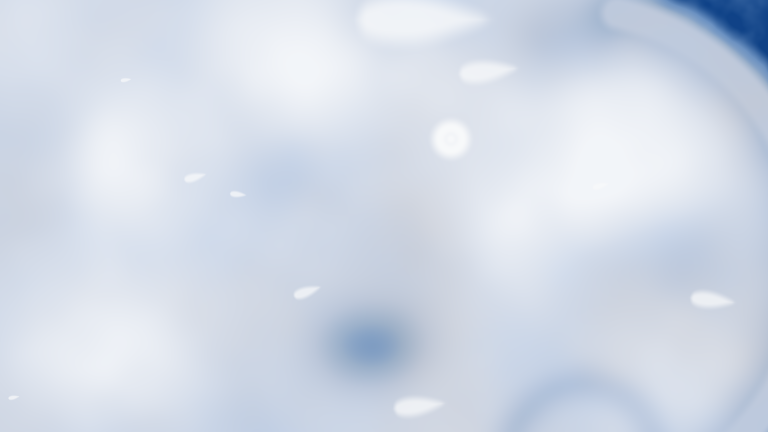
Reproduce this background procedurally as a Shadertoy shader.

```glsl
// A pale, blurred sky of white and blue-grey haze with a deep blue corner.
// Smooth noise and soft Gaussian pools give a shade level that a colour ramp
// turns into tone; a curved band, a disc and tapered flecks lie on top.

const float FLECK_COUNT = 9.0;

float hash(vec2 p) {
    return fract(sin(dot(p, vec2(127.1, 311.7))) * 43758.5453);
}

float noise(vec2 p) {
    vec2 cell = floor(p), f = fract(p);
    f = f * f * f * (f * (f * 6.0 - 15.0) + 10.0);
    float low = mix(hash(cell), hash(cell + vec2(1, 0)), f.x);
    float high = mix(hash(cell + vec2(0, 1)), hash(cell + vec2(1, 1)), f.x);
    return mix(low, high, f.y);
}

float haze(vec2 p) {
    float sum = 0.0, amplitude = 0.6;
    for (int i = 0; i < 3; i++) {
        sum += amplitude * (noise(p) - 0.5);
        p = mat2(0.8, 0.6, -0.6, 0.8) * p * 2.0 + 7.3;
        amplitude *= 0.4;
    }
    return sum;
}

// Soft elliptical pool, 1 at its centre
float pool(vec2 p, vec2 centre, vec2 radius) {
    vec2 d = (p - centre) / radius;
    return exp(-dot(d, d));
}

// Distance to a circular arc that starts, clockwise from up, at angle start
float arcDistance(vec2 d, float radius, float start) {
    vec2 tip = radius * vec2(sin(start), cos(start));
    return atan(d.x, d.y) < start ? length(d - tip) : abs(length(d) - radius);
}

// Horizontal teardrop, blunt at the left and pointed at the right
float fleck(vec2 d, float size) {
    d /= size;
    float along = clamp(d.x * 0.5 + 0.5, 0.0, 1.0);
    float halfWidth = 0.95 * sqrt(along) * (1.0 - along) + 0.03;
    float edge = abs(d.y) - halfWidth;
    float ends = smoothstep(1.1, 0.8, abs(d.x));
    return ends * smoothstep(0.12, -0.25, edge);
}

// Shade 0 is near white, 5 is deep blue
vec3 ramp(float shade) {
    vec3 c = mix(vec3(0.95, 0.96, 0.975), vec3(0.83, 0.86, 0.91), clamp(shade, 0.0, 1.0));
    c = mix(c, vec3(0.73, 0.78, 0.86), clamp(shade - 1.0, 0.0, 1.0));
    c = mix(c, vec3(0.60, 0.69, 0.80), clamp(shade - 2.0, 0.0, 1.0));
    c = mix(c, vec3(0.42, 0.57, 0.76), clamp(shade - 3.0, 0.0, 1.0));
    return mix(c, vec3(0.06, 0.26, 0.53), clamp(shade - 4.0, 0.0, 1.0));
}

float cloudShade(vec2 p) {
    float shade = 1.15 + 1.3 * haze(p * 3.2 + 2.0);
    // Bright clouds
    shade -= 1.2 * pool(p, vec2(1.46, 0.65), vec2(0.21, 0.22));
    shade -= 0.9 * pool(p, vec2(1.18, 0.43), vec2(0.15, 0.16));
    shade -= 0.9 * pool(p, vec2(0.76, 0.86), vec2(0.32, 0.15));
    shade -= 0.9 * pool(p, vec2(0.20, 0.19), vec2(0.25, 0.17));
    shade -= 0.8 * pool(p, vec2(0.26, 0.62), vec2(0.14, 0.18));
    // Blue hollows
    shade += 2.3 * pool(p, vec2(0.86, 0.20), vec2(0.12, 0.09));
    shade += 0.8 * pool(p, vec2(0.94, 0.38), vec2(0.20, 0.20));
    shade += 0.8 * pool(p, vec2(0.67, 0.59), vec2(0.12, 0.10));
    shade += 0.9 * pool(p, vec2(1.56, 0.40), vec2(0.15, 0.12));
    shade += 1.2 * pool(p, vec2(1.29, 0.92), vec2(0.12, 0.10));
    return max(shade, 0.0);
}

void mainImage(out vec4 fragColor, in vec2 fragCoord) {
    vec2 p = fragCoord / iResolution.y;
    float shade = cloudShade(p);

    // Deep corner, shaded rim and pale curved band
    vec2 d = p - vec2(1.296, 0.398);
    float bandRadius = 0.587, angle = atan(d.x, d.y);
    float band = arcDistance(d, bandRadius, 0.23);
    float corner = smoothstep(0.0, 0.10, length(d) - bandRadius)
                 * smoothstep(0.18, 0.42, angle);
    shade += 1.7 * exp(-pow(band / 0.085, 2.0));
    shade = mix(shade, 4.9 + 1.2 * haze(p * 16.0), corner);
    shade = mix(shade, 1.8, 0.9 * smoothstep(0.052, 0.022, band));

    // Faint arch near the lower edge
    float arch = abs(length(p - vec2(1.35, -0.06)) - 0.17);
    shade += 0.9 * exp(-pow(arch / 0.045, 2.0));

    // Tone, with a slow drift between cool and neutral grey
    vec3 colour = ramp(shade);
    float tint = haze(p * 4.0 + 31.0) * smoothstep(0.2, 1.5, shade);
    colour += tint * vec3(-0.05, 0.0, 0.06);

    // Scattered flecks: a few wide, most of them tiny
    float glow = 0.0;
    for (float i = 0.0; i < FLECK_COUNT; i++) {
        vec2 seed = vec2(i, 4.0);
        vec2 place = fract(vec2(0.618, 0.755) * i + vec2(0.31, 0.55));
        place.x *= iResolution.x / iResolution.y;
        float size = mix(0.012, 0.08, pow(hash(seed + 9.0), 2.5));
        float tilt = 0.6 * (hash(seed + 3.0) - 0.4);
        vec2 local = mat2(cos(tilt), -sin(tilt), sin(tilt), cos(tilt)) * (p - place);
        glow = max(glow, 0.75 * fleck(local, size));
    }
    // Broad bright streak along the top
    glow = max(glow, 0.8 * fleck(p - vec2(0.98, 0.955), 0.16));

    // Bright disc with a faint inner ring
    float r = length(p - vec2(1.044, 0.678));
    float disc = smoothstep(0.056, 0.028, r) - 0.15 * exp(-pow((r - 0.012) / 0.006, 2.0));
    glow = max(glow, disc);

    fragColor = vec4(mix(colour, vec3(0.97, 0.975, 0.98), glow), 1.0);
}
```
